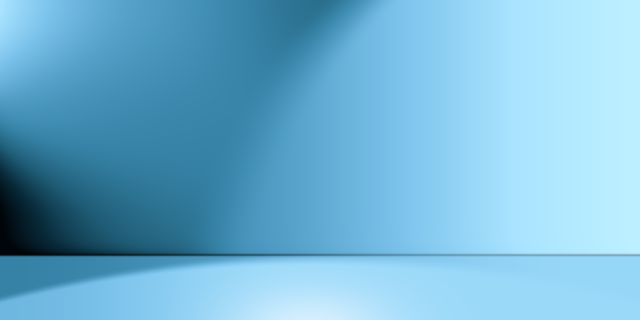
Reproduce this background procedurally as a Shadertoy shader.

```glsl
// Empty blue studio: a wall with a slanted soft shadow above a floor with a curved pool of light.

const float HORIZON = 0.203;           // height of the seam between wall and floor
const float SEAM_WIDTH = 0.004;
const float SHADOW_TONE = 2.95;        // tones run from 0 (black) to 7 (pale cyan)
const float CORNER_GLOW = 3.1;
const float CORNER_SHADE = 3.1;
const vec2 POOL_APEX = vec2(0.495, 0.190);
const float POOL_CURVE = 0.52;
const vec2 HOTSPOT = vec2(0.485, -0.03);
const vec2 HOTSPOT_SIZE = vec2(0.13, 0.13);
const vec3 HOTSPOT_TINT = vec3(0.24, 0.09, 0.02);

const vec3 PALETTE[8] = vec3[8](
    vec3(0.00, 0.02, 0.04), vec3(0.03, 0.16, 0.22),
    vec3(0.12, 0.36, 0.46), vec3(0.21, 0.51, 0.65),
    vec3(0.32, 0.62, 0.78), vec3(0.48, 0.76, 0.92),
    vec3(0.66, 0.89, 1.00), vec3(0.74, 0.94, 1.00));

// Blends neighbouring palette colours.
vec3 toneColor(float tone) {
    vec3 color = PALETTE[0];
    for (int i = 1; i < 8; i++) {
        color = mix(color, PALETTE[i], clamp(tone - float(i - 1), 0.0, 1.0));
    }
    return color;
}

float wallTone(vec2 uv) {
    // Shaded side: bright upper corner, dark lower corner
    float drop = (1.0 - uv.y) / 0.32;
    float glow = CORNER_GLOW * exp(-uv.x / 0.2 - drop * drop);
    float shadeWidth = max(0.155 - 0.33 * (uv.y - 0.245), 0.03);
    float shade = CORNER_SHADE * exp(-uv.x / shadeWidth)
                * (1.0 - smoothstep(0.3, 0.75, uv.y));
    float topShade = 0.7 * smoothstep(0.25, 0.5, uv.x) * smoothstep(0.6, 1.0, uv.y);
    float shaded = SHADOW_TONE + glow - shade - topShade;

    // Lit side, beyond a curved diagonal edge
    float lit = 4.45 + 5.5 * (uv.x - 0.52);
    float edge = 0.255 + 0.13 * uv.y + 0.135 * uv.y * uv.y * uv.y;
    float tone = mix(shaded, lit, smoothstep(-0.02, 0.11, uv.x - edge));

    // Contact shade, strongest at the left
    float contact = exp(-(uv.y - HORIZON) / 0.02);
    return tone - contact * mix(0.8, 0.15, smoothstep(0.1, 0.5, uv.x));
}

vec3 floorColor(vec2 uv) {
    float outer = 3.0 + 2.6 * smoothstep(0.0, 0.9, uv.x);
    float inner = 4.7 + smoothstep(0.0, 0.45, uv.x);
    float offset = uv.x - POOL_APEX.x;
    float rim = POOL_APEX.y - POOL_CURVE * offset * offset;
    float softness = mix(0.014, 0.03, uv.x);
    float pool = smoothstep(-softness, softness, rim - uv.y);

    vec2 d = (uv - HOTSPOT) / HOTSPOT_SIZE;
    return toneColor(mix(outer, inner, pool)) + HOTSPOT_TINT * exp(-dot(d, d));
}

void mainImage(out vec4 fragColor, in vec2 fragCoord) {
    vec2 uv = fragCoord / iResolution.xy;
    float pixel = 1.0 / iResolution.y;

    vec3 wall = toneColor(wallTone(vec2(uv.x, max(uv.y, HORIZON))));
    float aboveFloor = smoothstep(-pixel, pixel, uv.y - HORIZON);
    vec3 color = mix(floorColor(uv), wall, aboveFloor);

    // Thin dark seam, fading toward the lit side
    float d = (uv.y - HORIZON) / SEAM_WIDTH;
    float strength = mix(0.65, 0.25, smoothstep(0.1, 0.7, uv.x));
    color *= 1.0 - strength * exp(-d * d);

    fragColor = vec4(clamp(color, 0.0, 1.0), 1.0);
}
```
